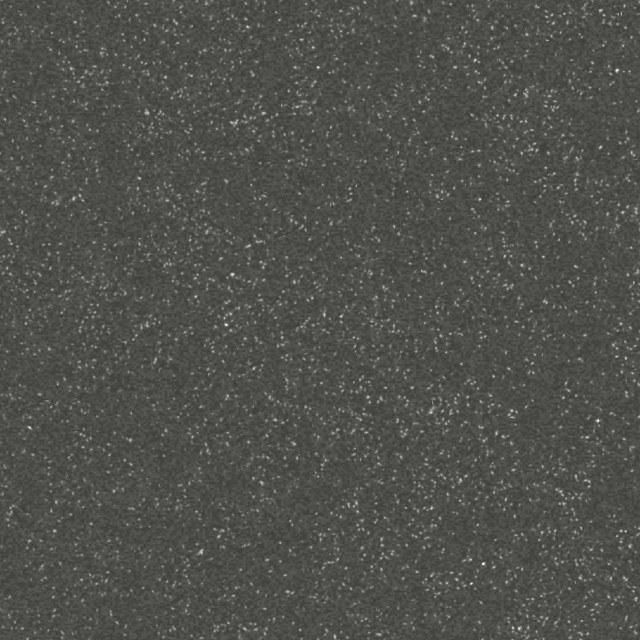
This texture is drawn by a three.js fragment shader. Its source:

```glsl
// Dark olive-grey stone surface with fine grain and clustered pale mineral flecks
#define BASE_COLOR vec3(0.296, 0.301, 0.281)
#define FLECK_TINT vec3(1.0, 1.0, 0.98)
#define GRAIN_CELLS vec2(270.0, 330.0)
#define GRAIN_CONTRAST 0.10
#define FLECK_CELLS 170.0
#define FLECK_GAIN 0.42
#define SPARK_CELLS 74.0
#define SPARK_GAIN 0.50
#define CLUSTER_CELLS 42.0

varying vec2 vUv;

float hash(vec2 p) {
  vec3 q = fract(vec3(p.xyx) * 0.1031);
  q += dot(q, q.yzx + 33.33);
  return fract((q.x + q.y) * q.z);
}

vec2 hash2(vec2 p) {
  return vec2(hash(p + 17.3), hash(p + 71.9));
}

float valueNoise(vec2 p) {
  vec2 cell = floor(p);
  vec2 f = fract(p);
  f = f * f * (3.0 - 2.0 * f);
  float low = mix(hash(cell), hash(cell + vec2(1.0, 0.0)), f.x);
  float high = mix(hash(cell + vec2(0.0, 1.0)), hash(cell + vec2(1.0, 1.0)), f.x);
  return mix(low, high, f.y);
}

// Soft, randomly turned flecks: one candidate per cell, kept with the given density
float flecks(vec2 p, float density, float radius, float falloff) {
  vec2 home = floor(p);
  float light = 0.0;
  for (int y = -1; y <= 1; y++) {
    for (int x = -1; x <= 1; x++) {
      vec2 cell = home + vec2(float(x), float(y));
      vec2 offset = p - cell - hash2(cell);
      float angle = 6.2832 * hash(cell + 131.7);
      vec2 axis = vec2(cos(angle), sin(angle));
      float stretch = mix(1.0, 1.7, hash(cell + 211.1));
      vec2 local = vec2(dot(offset, axis) / stretch, dot(offset, vec2(-axis.y, axis.x)));
      float present = step(hash(cell + 307.5), density);
      float brightness = pow(hash(cell + 409.3), falloff);
      light += present * brightness * exp(-dot(local, local) / (radius * radius));
    }
  }
  return light;
}

void main() {
  // Fine grain with a faint broad mottling
  float grain = valueNoise(vUv * GRAIN_CELLS) - 0.5;
  float mottle = valueNoise(vUv * 24.0 + 9.0) - 0.5;
  vec3 color = BASE_COLOR + GRAIN_CONTRAST * grain + 0.008 * mottle;

  // Loose clusters decide where flecks gather
  float cluster = 0.65 * valueNoise(vUv * CLUSTER_CELLS + 50.0)
                + 0.35 * valueNoise(vUv * CLUSTER_CELLS * 0.4 + 90.0);
  float density = mix(0.18, 0.85, smoothstep(0.25, 0.8, cluster));

  // Many dim flecks and a few bright sparks, a little stronger to the right
  float sideGain = mix(0.88, 1.15, vUv.x);
  float light = FLECK_GAIN * flecks(vUv * FLECK_CELLS, density, 0.30, 4.0);
  light += SPARK_GAIN * flecks(vUv * SPARK_CELLS + 400.0, 0.12 * density, 0.15, 1.5);

  gl_FragColor = vec4(color + FLECK_TINT * light * sideGain, 1.0);
}
```
